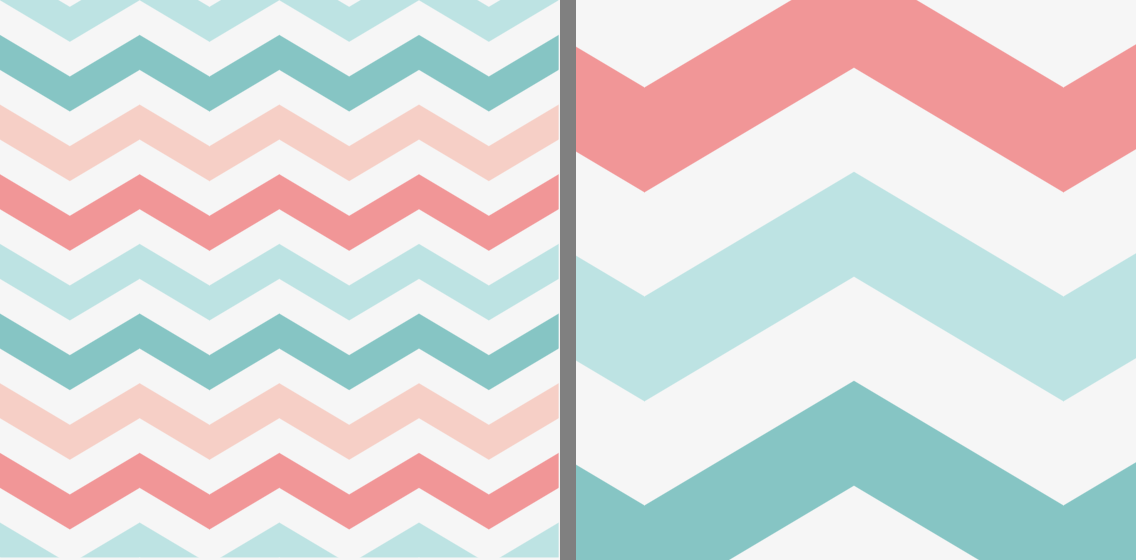
Left: the whole. Right: its middle third, enlarged.
This pattern is drawn by a Shadertoy shader. Its source:

```glsl
// Horizontal chevron stripes in four repeating pastel colours on off-white.
// A triangle wave bends the vertical coordinate, which is then cut into
// evenly spaced rows; a thin plain margin closes the right and bottom edges.

// 0 at the peaks, 1 at the valleys, one cycle per unit.
float triangleWave(float t) {
    return 1.0 - abs(2.0 * fract(t) - 1.0);
}

// Stripe colours from top to bottom, repeating every four rows.
vec3 stripeColour(float row) {
    float k = mod(row, 4.0);
    if (k < 0.5) return vec3(0.525, 0.773, 0.769); // teal
    if (k < 1.5) return vec3(0.965, 0.812, 0.776); // peach
    if (k < 2.5) return vec3(0.945, 0.588, 0.592); // coral
    return vec3(0.741, 0.890, 0.890);              // pale aqua
}

void mainImage(out vec4 fragColor, in vec2 fragCoord) {
    vec2 uv = fragCoord / iResolution.xy;
    vec2 p = vec2(uv.x, 1.0 - uv.y); // measured down from the top left
    float pixel = 1.0 / min(iResolution.x, iResolution.y);

    float wavelength = 0.2494;
    float amplitude = 0.0742;
    float spacing = 0.1244;

    // Straighten the zigzag, then split it into rows centred on each stripe.
    float depth = p.y - 0.0625 - amplitude * triangleWave(p.x / wavelength);
    float rowCoord = depth / spacing + 0.25;
    float offset = fract(rowCoord) - 0.5;

    // Distance measured across the slanted stripe, for even smoothing.
    float slope = 2.0 * amplitude / wavelength;
    float edge = (abs(offset) - 0.251) * spacing / sqrt(1.0 + slope * slope);
    float stripe = 1.0 - smoothstep(-0.8 * pixel, 0.8 * pixel, edge);

    // Plain sliver along the right and bottom borders.
    float border = max(p.x - 0.9975, p.y - 0.9955);
    stripe *= 1.0 - smoothstep(-0.5 * pixel, 0.5 * pixel, border);

    vec3 ground = vec3(0.965);
    fragColor = vec4(mix(ground, stripeColour(floor(rowCoord)), stripe), 1.0);
}
```
